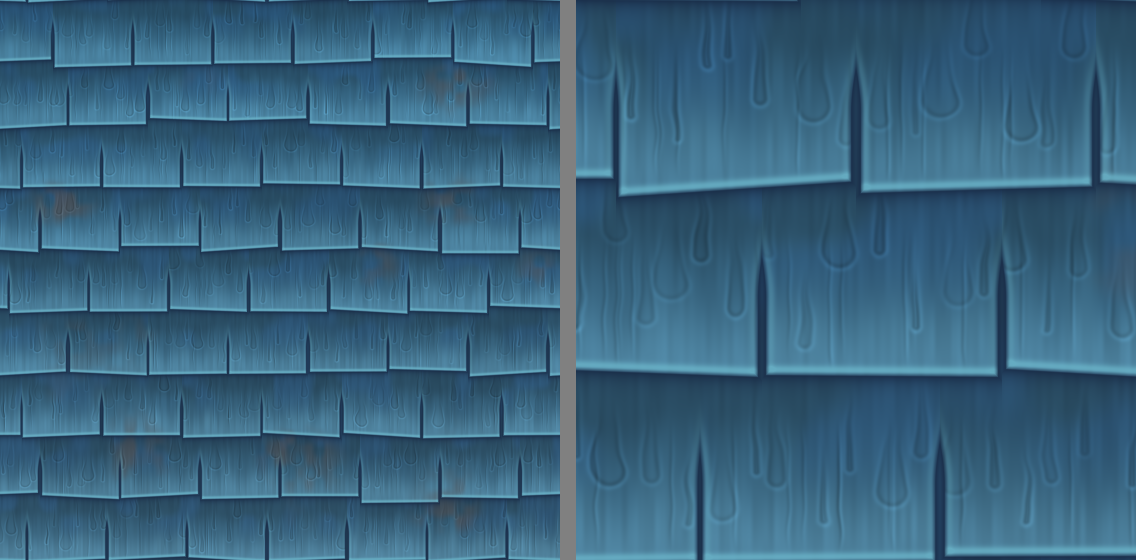
Left: the whole. Right: its middle third, enlarged.
This texture is drawn by a WebGL 1 fragment shader. Its source:

```glsl
precision highp float;

uniform vec2 u_resolution;

const vec2 GRID = vec2(7.0, 9.0);
const float ASPECT = 9.0 / 7.0; // shingle width in row heights

const vec3 NAVY = vec3(0.09, 0.16, 0.27);
const vec3 DEEP = vec3(0.155, 0.305, 0.40);
const vec3 TEAL = vec3(0.19, 0.37, 0.48);
const vec3 STEEL = vec3(0.285, 0.51, 0.63);
const vec3 RIM = vec3(0.42, 0.71, 0.79);
const vec3 INDIGO = vec3(0.17, 0.36, 0.54);
const vec3 RUST = vec3(0.34, 0.31, 0.31);

vec3 hash3(vec2 p) {
  vec3 k = vec3(dot(p, vec2(127.1, 311.7)), dot(p, vec2(269.5, 183.3)), dot(p, vec2(419.2, 371.9)));
  return fract(sin(k) * 43758.55);
}

float noise(vec2 p, vec2 period) {
  vec2 i = floor(p);
  vec2 f = p - i;
  f = f * f * (3.0 - 2.0 * f);
  float a = hash3(mod(i, period)).x;
  float b = hash3(mod(i + vec2(1.0, 0.0), period)).x;
  float c = hash3(mod(i + vec2(0.0, 1.0), period)).x;
  float d = hash3(mod(i + 1.0, period)).x;
  return mix(mix(a, b, f.x), mix(c, d, f.x), f.y);
}

float bump(float d, float width) {
  return exp(-d * d / (width * width));
}

// Embossed line: dark on one side, light on the other
float groove(float d, float width) {
  return d / width * bump(d, width);
}

// Horizontal seam shift of each course, in shingle widths
float courseShift(float row) {
  float even = 0.27 + 0.39 * exp(-0.22 * row) * cos(0.7854 * row);
  float odd = 0.675 + 0.175 * sin(1.5708 * row);
  return mix(even, odd, mod(row, 2.0));
}

// Hanging paint drips and fine vertical cracks
float relief(vec2 q, vec2 id) {
  float sum = 0.0;
  float wobble = 0.035 * (noise(q * vec2(4.0, 7.0) + id * 13.0, vec2(500.0)) - 0.5);
  for (int i = 0; i < 7; i++) {
    float n = float(i);
    vec3 h = hash3(id + vec2(n * 17.3, 41.0));
    vec3 g = hash3(id + vec2(n * 9.1, 73.0));
    float center = ASPECT * (n + 0.2 + 0.6 * h.x) / 7.0;
    float tip = mix(0.28, 0.88, h.y);
    float radius = mix(0.015, 0.11, h.z * h.z);
    float taper = mix(0.45, 1.0, smoothstep(tip - 0.4, tip, q.y));
    vec2 e = vec2(q.x - center + wobble, max(q.y - tip + radius, 0.0));
    float drip = groove(length(e) - radius * taper, 0.016);
    sum += drip * smoothstep(tip - 0.5, tip - 0.1, q.y) * mix(0.4, 1.0, g.x);
    float crack = groove(q.x - ASPECT * g.y + 0.5 * wobble, 0.012);
    sum += 0.6 * crack * smoothstep(0.2, 0.5, q.y) * smoothstep(1.0, 0.6 + 0.3 * g.z, q.y);
  }
  return sum;
}

// Weathered face; q runs down from the top of the course
vec3 shingleColor(vec2 q, vec2 id, vec2 uv) {
  vec2 wide = vec2(500.0);
  vec2 seed = id * 13.0;
  vec3 tone = hash3(id + 5.0);
  float scallop = noise(vec2(q.x * 7.0, q.y * 1.5) + seed, wide) - 0.5;
  float y = q.y + 0.16 * scallop + 0.08 * (tone.x - 0.5);
  vec3 color = mix(DEEP, TEAL, smoothstep(0.18, 0.5, y));
  color = mix(color, STEEL, smoothstep(0.4, 0.98, y));

  // Blue stains near the top and streaked grain
  float stain = smoothstep(0.45, 0.8, noise(q * vec2(3.0, 2.0) + seed + 31.0, wide));
  color = mix(color, INDIGO, 0.5 * stain * (1.0 - smoothstep(0.2, 0.8, q.y)));
  float grain = noise(vec2(q.x * 34.0, q.y * 2.5) + seed, wide) - 0.5;
  color *= 1.0 + 0.12 * grain + 0.08 * (tone.y - 0.5);

  // Sparse rust and greyer lower courses
  float patches = noise(uv * GRID + 0.3, GRID);
  float flecks = noise(uv * GRID * vec2(8.0, 5.0), GRID * vec2(8.0, 5.0));
  color = mix(color, RUST, 0.6 * smoothstep(0.68, 0.98, patches) * smoothstep(0.2, 0.8, flecks));
  float grey = dot(color, vec3(0.3, 0.5, 0.2));
  color = mix(color, vec3(grey), 0.14 * (1.0 - uv.y));
  return color * (1.0 + 0.32 * relief(q, id));
}

// Lays one course over the colour beneath it
vec3 layCourse(vec3 under, vec2 uv, float row, float pixel) {
  float course = mod(row, GRID.y);
  float x = uv.x * GRID.x - courseShift(course);
  float column = floor(x);
  vec2 id = vec2(mod(column, GRID.x), course);
  vec2 nextId = vec2(mod(column + 1.0, GRID.x), course);
  vec2 q = vec2((x - column) * ASPECT, (1.0 - uv.y) * GRID.y - row);

  // Uneven hanging edge and seams that open downward
  vec3 h = hash3(id + 21.0);
  float drop = 0.7 * pow(abs(h.x - 0.5), 3.0) * sign(h.x - 0.5);
  float bottom = 1.015 + drop + 0.085 * (h.y - 0.5) * (2.0 * q.x / ASPECT - 1.0);
  float open = smoothstep(0.0, 0.6, q.y);
  float leftGap = mix(-0.05, mix(0.01, 0.026, hash3(id + 57.0).x), open);
  float rightGap = mix(-0.05, mix(0.01, 0.026, hash3(nextId + 57.0).x), open);
  float left = q.x - leftGap;
  float right = ASPECT - q.x - rightGap;
  float below = bottom - q.y;
  float inside = min(min(left, right), below);

  // Contact shadow, face, then lit edges
  float shadow = exp(-max(-inside, 0.0) / 0.05);
  vec3 base = mix(under, NAVY, 0.85 * shadow);
  vec3 face = shingleColor(q, id, uv);
  float sides = bump(left - 0.028, 0.02) + 0.6 * bump(right - 0.028, 0.02);
  float rim = 0.75 * bump(below - 0.032, 0.024) + 0.3 * sides * open;
  face = mix(face, RIM, clamp(rim, 0.0, 0.8));
  face = mix(NAVY, face, smoothstep(-0.015, 0.025, inside));
  return mix(base, face, smoothstep(-pixel, pixel, inside));
}

void main() {
  vec2 uv = gl_FragCoord.xy / u_resolution;
  float pixel = GRID.y / u_resolution.y;
  float row = floor((1.0 - uv.y) * GRID.y);
  vec3 color = DEEP;
  for (int k = 0; k < 3; k++) {
    color = layCourse(color, uv, row + 1.0 - float(k), pixel);
  }
  gl_FragColor = vec4(color, 1.0);
}
```
